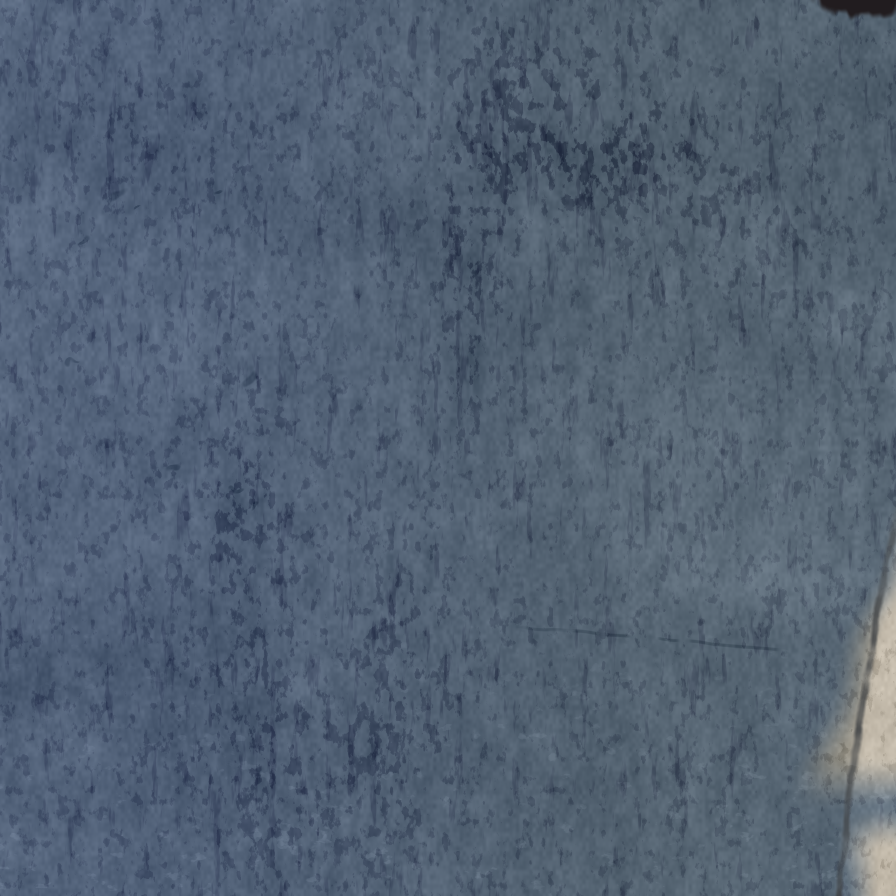
This texture is drawn by a Shadertoy shader. Its source:

```glsl
// Weathered blue-grey concrete wall with dark stains and a sunlit lower right corner

float hash(vec2 p) {
    vec3 q = fract(vec3(p.xyx) * 0.1031);
    q += dot(q, q.yzx + 33.33);
    return fract((q.x + q.y) * q.z);
}

float noise(vec2 p) {
    vec2 i = floor(p), f = fract(p);
    f = f * f * (3.0 - 2.0 * f);
    return mix(mix(hash(i), hash(i + vec2(1, 0)), f.x),
               mix(hash(i + vec2(0, 1)), hash(i + vec2(1, 1)), f.x), f.y);
}

float fbm(vec2 p) {
    float sum = 0.0, amp = 0.5;
    for (int i = 0; i < 4; i++) {
        sum += amp * noise(p);
        p = mat2(1.6, 0.25, -0.25, 1.6) * p * 1.25 + 17.3;
        amp *= 0.5;
    }
    return sum / 0.9375;
}

// Soft elliptical patch
float blob(vec2 p, vec2 center, vec2 radius) {
    vec2 d = (p - center) / radius;
    return exp(-dot(d, d));
}

// Where dirt gathers on the wall
float stainMap(vec2 p) {
    p += 0.05 * (vec2(fbm(p * 9.0), fbm(p * 9.0 + 40.0)) - 0.5);
    float s = blob(p, vec2(0.66, 0.83), vec2(0.13, 0.05));
    s += 0.6 * blob(p, vec2(0.61, 0.90), vec2(0.10, 0.10));
    s += 0.75 * blob(p, vec2(0.53, 0.70), vec2(0.045, 0.15));
    s += 0.6 * blob(p, vec2(0.27, 0.43), vec2(0.06, 0.13));
    s += 0.55 * blob(p, vec2(0.31, 0.18), vec2(0.11, 0.15));
    s += 0.5 * blob(p, vec2(0.46, 0.23), vec2(0.045, 0.17));
    s += 0.35 * blob(p, vec2(0.82, 0.76), vec2(0.15, 0.08));
    s += 0.25 * blob(p, vec2(0.20, 0.84), vec2(0.18, 0.05));
    return s;
}

// Sunlight falling past a slanted shadow edge, broken by a shadow band
float sunlight(vec2 p) {
    float wobble = 0.02 * (noise(p * 14.0) - 0.5);
    float edge = 0.895 + 0.37 * (p.y - 0.13) + wobble;
    float wedge = smoothstep(-0.015, 0.04, p.x - edge)
                * smoothstep(0.095, 0.16, p.y + wobble);
    float corner = smoothstep(0.935, 0.98, p.x + wobble)
                 * (1.0 - smoothstep(0.045, 0.10, p.y + wobble));
    return max(wedge, corner);
}

void mainImage(out vec4 fragColor, in vec2 fragCoord) {
    vec2 p = fragCoord / iResolution.xy;

    // Noise layers: clouds, vertical streaks and fine grain
    float cloud = fbm(p * vec2(5.0, 8.0) + 3.0) - 0.5;
    float streak = fbm(p * vec2(75.0, 20.0) + 11.0) - 0.5;
    float mottle = fbm(p * vec2(62.0, 48.0) + 29.0) - 0.5;
    float grain = noise(p * vec2(270.0, 190.0)) - 0.5;
    float stain = stainMap(p);

    // Wall tone, bluer on the left
    vec3 wall = mix(vec3(0.325, 0.388, 0.480), vec3(0.345, 0.405, 0.458),
                    smoothstep(0.1, 0.8, p.x));
    float tone = 0.10 * cloud + 0.075 * streak + 0.06 * mottle + 0.05 * grain;
    tone -= 0.042 * stain + 0.012 * smoothstep(0.5, 0.0, p.y);
    tone += 0.035 * blob(p, vec2(0.82, 0.36), vec2(0.13, 0.05));
    tone += 0.045 * blob(p, vec2(0.335, 0.235), vec2(0.03, 0.02));
    wall += tone;

    // Pits and flakes, denser inside stains
    float pitNoise = fbm(p * vec2(135.0, 85.0) + 7.0);
    float pits = smoothstep(0.60, 0.74, pitNoise + 0.10 * stain + 0.15 * cloud);
    float drips = smoothstep(0.64, 0.80, fbm(p * vec2(115.0, 24.0) + 51.0) + 0.08 * stain);
    wall -= pits * vec3(0.085, 0.095, 0.085) * (0.7 + 0.5 * min(stain, 1.0));
    wall -= drips * vec3(0.06, 0.07, 0.06);
    float flakes = smoothstep(0.69, 0.80, fbm(p * vec2(60.0, 90.0) + 83.0));
    wall += flakes * 0.05 * smoothstep(0.45, 0.05, p.y);

    // Scattered chips on the left side
    for (int i = 0; i < 9; i++) {
        float k = float(i);
        vec2 c = vec2(0.36 * hash(vec2(k, 3.0)), 0.4 + 0.4 * hash(vec2(k, 8.0)));
        vec2 d = p - c + 0.012 * (vec2(noise(p * 90.0), noise(p * 90.0 + 9.0)) - 0.5);
        d.y -= 0.5 * d.x;
        float size = 0.004 + 0.008 * hash(vec2(k, 5.0));
        wall -= 0.085 * (1.0 - smoothstep(0.5, 1.1, length(d * vec2(1.0, 1.6)) / size));
    }

    // Hairline crack
    float hairY = 0.300 - 0.08 * (p.x - 0.57) + 0.004 * (noise(p * 40.0) - 0.5);
    float hair = 1.0 - smoothstep(0.0007, 0.0026, abs(p.y - hairY));
    hair *= smoothstep(0.56, 0.62, p.x) * (1.0 - smoothstep(0.90, 0.95, p.x));
    wall -= 0.07 * hair * smoothstep(0.2, 0.55, noise(p * 55.0));

    // Sunlit plaster, brighter beyond the joint
    float jointX = 0.936 + 0.10 * p.y + 0.12 * p.y * p.y + 0.008 * (fbm(p * 35.0) - 0.5);
    float beyond = smoothstep(-0.012, 0.012, p.x - jointX);
    vec3 sunny = mix(vec3(0.60, 0.585, 0.54), vec3(0.76, 0.725, 0.665), beyond);
    sunny += 0.10 * mottle + 0.05 * grain + 0.06 * cloud - 0.08 * pits;
    wall += 0.07 * beyond * smoothstep(0.5, 0.2, p.y);
    vec3 color = mix(wall, sunny, sunlight(p));

    // Dark joint running up the right edge
    float joint = 1.0 - smoothstep(0.001, 0.006, abs(p.x - jointX));
    joint *= 1.0 - smoothstep(0.36, 0.46, p.y);
    color = mix(color, vec3(0.25, 0.26, 0.27), 0.65 * joint * (0.5 + noise(p * 70.0)));

    // Dark tuft at the upper right edge
    float tuft = length((p - vec2(0.965, 1.005)) / vec2(0.055, 0.025));
    tuft += 0.35 * (noise(p * vec2(160.0, 60.0)) - 0.5);
    color = mix(vec3(0.13, 0.11, 0.12), color, smoothstep(0.75, 1.1, tuft));

    fragColor = vec4(clamp(color, 0.0, 1.0), 1.0);
}
```
